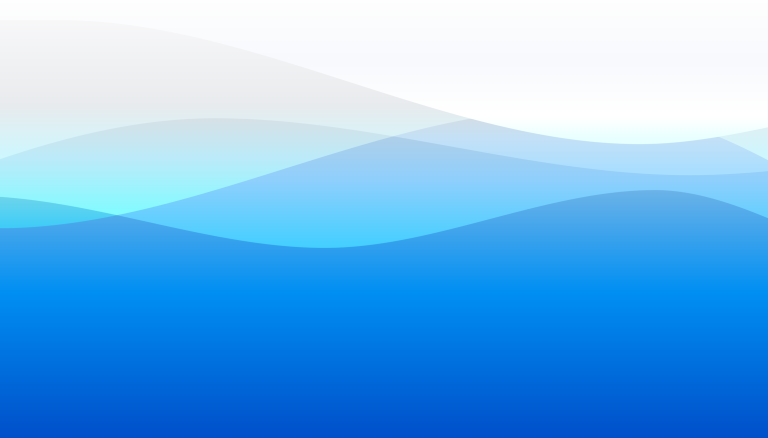
Reproduce this background procedurally as a WebGL 1 fragment shader.

```glsl
precision highp float;
// Layered translucent waves under a pale sky, fading from grey to deep blue.
// Four smooth curves divide the canvas; each region between them is filled
// with its own vertical three-colour gradient.

uniform vec2 u_resolution;

// Curve height at x: eased rises and falls between four knots.
float wave(float x, float start, vec4 knots, vec3 steps) {
  return start + dot(steps, smoothstep(knots.xyz, knots.yzw, vec3(x)));
}

// Antialiased coverage of the area below a curve.
float below(float y, float edge, float pixel) {
  return smoothstep(-0.7 * pixel, 0.7 * pixel, edge - y);
}

// Vertical gradient through three colours at descending heights.
vec3 ramp(float y, vec3 heights, vec3 top, vec3 middle, vec3 bottom) {
  float upper = clamp((heights.x - y) / (heights.x - heights.y), 0.0, 1.0);
  float lower = clamp((heights.y - y) / (heights.y - heights.z), 0.0, 1.0);
  return mix(mix(top, middle, upper), bottom, lower);
}

void main() {
  vec2 uv = gl_FragCoord.xy / u_resolution;
  float x = uv.x;
  float y = uv.y;
  float pixel = 1.0 / u_resolution.y;

  // Wave outlines, from the highest veil to the front water.
  float veilEdge = wave(x, 0.954, vec4(0.078, 0.833, 1.224, 2.0), vec3(-0.283, 0.098, 0.0));
  float crestEdge = wave(x, 0.187, vec4(-0.781, 0.28, 0.898, 1.289), vec3(0.543, -0.13, 0.055));
  float swellEdge = wave(x, 0.479, vec4(0.0, 0.742, 0.781, 1.432), vec3(0.272, 0.0, -0.443));
  float waterEdge = wave(x, 0.553, vec4(-0.039, 0.423, 0.853, 1.243), vec3(-0.119, 0.132, -0.201));

  float veil = below(y, veilEdge, pixel);
  float crest = below(y, crestEdge, pixel);
  float swell = below(y, swellEdge, pixel);
  float water = below(y, waterEdge, pixel);

  // Sky and the grey veil beneath it.
  vec3 sky = ramp(y, vec3(1.0, 0.86, 0.74), vec3(0.995), vec3(0.967, 0.976, 0.99), vec3(1.0));
  sky = mix(sky, vec3(0.9, 1.0, 1.0), smoothstep(0.74, 0.67, y));
  vec3 haze = ramp(y, vec3(0.954, 0.76, 0.635),
    vec3(0.97, 0.97, 0.975), vec3(0.91, 0.92, 0.93), vec3(0.8, 0.97, 1.0));

  // Single layers and their overlap.
  vec3 aqua = ramp(y, vec3(0.73, 0.635, 0.52),
    vec3(0.84, 0.88, 0.9), vec3(0.73, 0.92, 0.98), vec3(0.52, 0.98, 1.0));
  vec3 pale = ramp(y, vec3(0.726, 0.68, 0.607),
    vec3(0.82, 0.87, 0.91), vec3(0.76, 0.88, 0.97), vec3(0.66, 0.87, 1.0));
  vec3 overlap = ramp(y, vec3(0.69, 0.59, 0.44),
    vec3(0.69, 0.81, 0.91), vec3(0.56, 0.81, 0.99), vec3(0.27, 0.81, 1.0));

  // Front water, lighter where it lies outside the swell.
  vec3 shallow = ramp(y, vec3(0.548, 0.515, 0.484),
    vec3(0.42, 0.83, 0.92), vec3(0.33, 0.82, 0.95), vec3(0.25, 0.8, 0.97));
  vec3 deep = ramp(y, vec3(0.566, 0.333, 0.0),
    vec3(0.42, 0.7, 0.91), vec3(0.0, 0.56, 0.95), vec3(0.0, 0.31, 0.79));

  // Compose the regions by coverage.
  vec3 outsideSwell = mix(mix(haze, aqua, crest), shallow, water);
  vec3 insideSwell = mix(mix(pale, overlap, crest), deep, water);
  vec3 color = mix(sky, mix(outsideSwell, insideSwell, swell), veil);
  gl_FragColor = vec4(color, 1.0);
}
```
